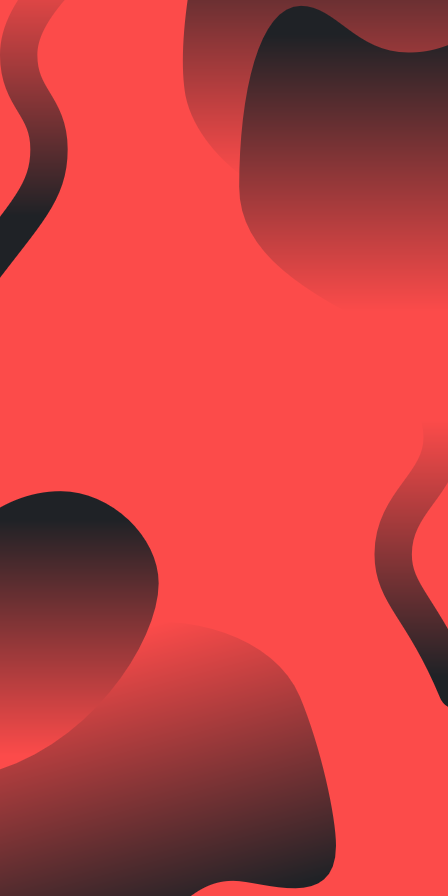
A WebGL 1 fragment shader for this background:

```glsl
precision highp float;
// Red backdrop with soft dark-to-red blobs and two winding ribbons.

uniform vec2 u_resolution;

#define GRID vec2(384.0, 768.0)
#define RED vec3(0.99, 0.294, 0.29)
#define DARK vec3(0.122, 0.133, 0.149)
#define RIBBON_HALF_WIDTH 16.0
#define CURVE_STEPS 16

// Path state: sample point, pen position, nearest distance, inside sign
vec2 samplePos;
vec2 pen;
float nearest;
float side;

void moveTo(float x, float y) {
  pen = vec2(x, y);
  nearest = 1e4;
  side = 1.0;
}

void lineToPoint(vec2 b) {
  vec2 edge = b - pen;
  vec2 rel = samplePos - pen;
  float t = clamp(dot(rel, edge) / max(dot(edge, edge), 1e-6), 0.0, 1.0);
  nearest = min(nearest, length(rel - edge * t));
  // Even-odd crossing test
  if ((pen.y > samplePos.y) != (b.y > samplePos.y)) {
    if (rel.x < rel.y * edge.x / edge.y) side = -side;
  }
  pen = b;
}

void lineTo(float x, float y) {
  lineToPoint(vec2(x, y));
}

// Cubic Bezier from the pen through two handles to an end point
void curveTo(float bx, float by, float cx, float cy, float dx, float dy) {
  vec2 a = pen, b = vec2(bx, by), c = vec2(cx, cy), d = vec2(dx, dy);
  for (int i = 1; i <= CURVE_STEPS; i++) {
    float t = float(i) / float(CURVE_STEPS);
    float s = 1.0 - t;
    lineToPoint(s * s * s * a + 3.0 * s * s * t * b + 3.0 * s * t * t * c + t * t * t * d);
  }
}

// Linear blend from DARK at one point to RED at another
vec3 gradient(vec2 darkEnd, vec2 redEnd) {
  vec2 axis = redEnd - darkEnd;
  float t = dot(samplePos - darkEnd, axis) / dot(axis, axis);
  return mix(DARK, RED, clamp(t, 0.0, 1.0));
}

float coverage(float signedDist) {
  float pixel = GRID.x / u_resolution.x;
  return clamp(0.5 - signedDist / pixel, 0.0, 1.0);
}

float fillPath() {
  return coverage(side * nearest);
}

float strokePath() {
  return coverage(nearest - RIBBON_HALF_WIDTH);
}

void main() {
  // Design grid with y running down from the top edge
  vec2 uv = gl_FragCoord.xy / u_resolution;
  samplePos = vec2(uv.x, 1.0 - uv.y) * GRID;
  vec3 color = RED;

  // Upper left ribbon
  moveTo(50.0, -18.0);
  curveTo(26.0, 8.0, 16.0, 28.0, 16.0, 47.0);
  curveTo(16.0, 85.0, 42.0, 90.0, 42.0, 128.0);
  curveTo(42.0, 165.0, 22.0, 182.0, -20.0, 238.0);
  color = mix(color, gradient(vec2(0.0, 185.0), vec2(0.0, -30.0)), strokePath());

  // Right ribbon
  moveTo(310.0, 296.0);
  curveTo(350.0, 315.0, 379.0, 340.0, 379.0, 375.0);
  curveTo(379.0, 415.0, 337.0, 430.0, 337.0, 475.0);
  curveTo(337.0, 510.0, 362.0, 520.0, 392.0, 592.0);
  color = mix(color, gradient(vec2(0.0, 580.0), vec2(0.0, 360.0)), strokePath());

  // Upper back blob
  moveTo(164.0, -20.0);
  curveTo(156.0, 25.0, 155.0, 60.0, 159.0, 82.0);
  curveTo(165.0, 112.0, 190.0, 140.0, 215.0, 156.0);
  lineTo(400.0, 180.0);
  lineTo(400.0, -20.0);
  lineTo(164.0, -20.0);
  color = mix(color, gradient(vec2(0.0, -80.0), vec2(0.0, 152.0)), fillPath());

  // Upper front blob
  moveTo(258.0, 5.0);
  curveTo(288.0, 5.0, 305.0, 45.0, 350.0, 45.0);
  curveTo(368.0, 45.0, 380.0, 41.0, 400.0, 32.0);
  lineTo(400.0, 320.0);
  lineTo(330.0, 285.0);
  curveTo(262.0, 250.0, 205.0, 218.0, 205.0, 160.0);
  curveTo(205.0, 80.0, 222.0, 5.0, 258.0, 5.0);
  color = mix(color, gradient(vec2(0.0, 30.0), vec2(0.0, 268.0)), fillPath());

  // Lower back blob
  moveTo(-20.0, 560.0);
  lineTo(100.0, 536.0);
  curveTo(160.0, 524.0, 235.0, 545.0, 257.0, 597.0);
  curveTo(275.0, 640.0, 288.0, 700.0, 288.0, 725.0);
  curveTo(288.0, 782.0, 225.0, 755.0, 200.0, 755.0);
  curveTo(185.0, 755.0, 172.0, 760.0, 155.0, 775.0);
  lineTo(-20.0, 800.0);
  lineTo(-20.0, 560.0);
  color = mix(color, gradient(vec2(195.0, 775.0), vec2(130.0, 535.0)), fillPath());

  // Lower front blob
  moveTo(-20.0, 449.0);
  curveTo(0.0, 432.0, 25.0, 421.0, 52.0, 421.0);
  curveTo(95.0, 421.0, 136.0, 460.0, 136.0, 500.0);
  curveTo(136.0, 550.0, 75.0, 645.0, -20.0, 665.0);
  lineTo(-20.0, 449.0);
  color = mix(color, gradient(vec2(0.0, 445.0), vec2(0.0, 648.0)), fillPath());

  gl_FragColor = vec4(color, 1.0);
}
```
